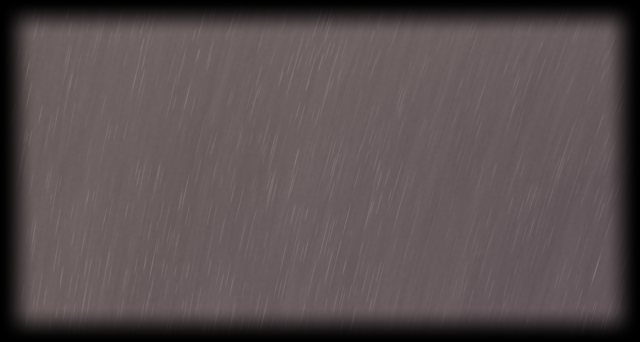
A Shadertoy shader for this texture:

```glsl
float hash(vec2 cell) {
    vec3 q = fract(cell.xyx * 0.1031);
    q += dot(q, q.yzx + 33.33);
    return fract((q.x + q.y) * q.z);
}

float valueNoise(vec2 p) {
    vec2 cell = floor(p), f = fract(p);
    f = f * f * (3.0 - 2.0 * f);
    float low = mix(hash(cell), hash(cell + vec2(1, 0)), f.x);
    float high = mix(hash(cell + vec2(0, 1)), hash(cell + vec2(1, 1)), f.x);
    return mix(low, high, f.y);
}

// One tapered hairline per occupied cell, running along the grain.
float scratches(vec2 grain, vec2 density, float seed, float pixel) {
    vec2 q = grain * density;
    float column = floor(q.x);
    q.y += hash(vec2(column, seed)) * 7.0;
    vec2 cell = vec2(column, floor(q.y)) + seed * 17.0;
    float center = 0.25 + 0.5 * hash(cell + 3.1);
    float across = abs(fract(q.x) - center) / density.x;
    float extent = 0.2 + 0.3 * hash(cell + 8.7);
    float taper = 1.0 - smoothstep(0.3, 1.0, abs(fract(q.y) - 0.5) / extent);
    float line = 1.0 - smoothstep(0.0, 0.0015 + 0.7 * pixel, across);
    float strength = smoothstep(0.62, 1.0, hash(cell + 5.3));
    return line * taper * strength;
}

void mainImage(out vec4 fragColor, in vec2 fragCoord) {
    float pixel = 1.0 / iResolution.y;
    vec2 p = fragCoord * pixel;
    vec2 size = iResolution.xy * pixel;
    vec2 uv = p / size;

    // Grain leans further to the right across the canvas.
    vec2 grain = vec2(p.x - p.y * (0.13 + 0.09 * p.x) - 0.04 * p.y * p.y, p.y);

    // Broad mauve-brown wash, warmer at the upper left.
    vec3 color = mix(vec3(0.416, 0.367, 0.368), vec3(0.402, 0.352, 0.366),
                     smoothstep(0.2, 1.0, 0.65 * uv.x + 0.45 * (1.0 - uv.y)));
    color += 0.012 * smoothstep(0.45, 1.0, uv.y) * vec3(1.0, 0.9, 0.85);
    color += 0.018 * (valueNoise(grain * vec2(5.0, 1.6) + 4.0) - 0.5);

    // Faint curved shade in the lower right.
    float shade = smoothstep(-0.03, 0.04, 0.58 - length(p - vec2(1.92, -0.04)));
    color -= shade * vec3(0.012, 0.012, 0.006);

    // Brushed fibers at three widths.
    float fiber = 0.0;
    for (int i = 0; i < 3; i++) {
        float k = float(i);
        vec2 stretch = vec2(35.0 * exp2(k), 2.5 + 3.0 * k);
        fiber += (valueNoise(grain * stretch + 19.0 * k) - 0.5) * (0.010 + 0.003 * k);
    }
    color += fiber;
    color += 0.012 * (valueNoise(p * 130.0) - 0.5);

    // Sparse pale scratches, gathered in patches.
    float marks = 0.0;
    for (int i = 0; i < 4; i++) {
        float k = float(i);
        marks += scratches(grain, vec2(38.0 + 13.0 * k, 4.0 + 2.0 * k), k + 1.0, pixel);
    }
    float patches = 0.35 + 0.9 * valueNoise(grain * vec2(7.0, 3.0) + 31.0);
    color += marks * patches * vec3(0.055, 0.058, 0.057);

    // Soft black border with rounded corners.
    vec2 inset = min(p, size - p);
    vec2 fade = smoothstep(0.0, 0.105, inset);
    color *= fade.x * fade.y;

    fragColor = vec4(color, 1.0);
}
```
